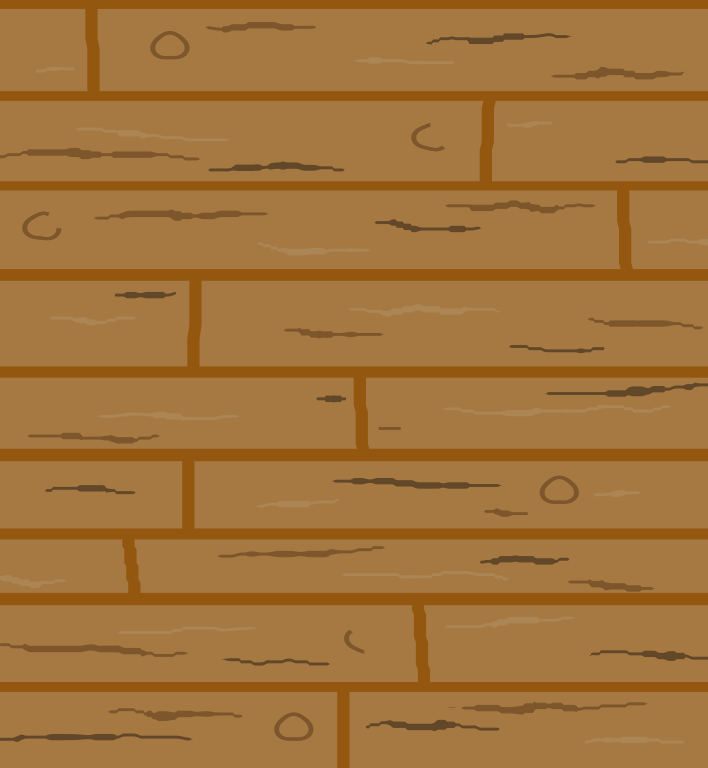
A Shadertoy shader for this texture:

```glsl
// Flat cartoon wood planks: nine uneven rows, each split by one leaning joint.
// Seams and joints are distance bands; tapered, stepped grain streaks are
// scattered by a sine hash, and some rows carry an open or closed ring knot.

const int ROWS = 9;
const int STREAKS = 6;               // per row, cycling dark, mid, light
const vec3 WOOD  = vec3(0.65, 0.47, 0.26);
const vec3 SEAM  = vec3(0.58, 0.34, 0.06);
const vec3 DARK  = vec3(0.39, 0.28, 0.16);
const vec3 MID   = vec3(0.49, 0.34, 0.17);
const vec3 LIGHT = vec3(0.67, 0.52, 0.33);
const float SEAM_HALF_MIN = 0.0062;
const float SEAM_HALF_MAX = 0.0085;
const float JOINT_HALF = 0.0083;
const float STAIR = 0.0028;          // height of one grain step
const float GRAIN_HALF = 0.0064;     // half thickness of a streak
const float KNOT_RADIUS = 0.021;
const float KNOT_HALF = 0.0034;
const float KNOT_GAP_ANGLE = 0.5;

// Row boundaries, bottom to top, then joint place, joint lean, knot place
// (-9 for none) and half the angle left open in the ring, for each row.
const float ROW_Y[10] = float[](-0.010, 0.1055, 0.220, 0.3047, 0.4076,
                                0.5156, 0.642, 0.758, 0.875, 0.995);
const float JOINT_X[9] = float[](0.485, 0.596, 0.187, 0.266, 0.511, 0.276, 0.883, 0.689, 0.132);
const float LEAN[9] = float[](0.0, -0.009, -0.011, 0.0, -0.006, 0.004, -0.006, 0.006, -0.005);
const float KNOT_X[9] = float[](0.415, 0.515, -9.0, 0.79, -9.0, -9.0, 0.06, 0.61, 0.24);
const float KNOT_GAP[9] = float[](0.0, 2.1, 0.0, 0.0, 0.0, 0.0, 0.6, 1.2, 0.0);

float hash(vec2 p) {
    return fract(sin(dot(p, vec2(127.1, 311.7))) * 43758.5453);
}

float noise(float x, float seed) {
    float i = floor(x), f = fract(x);
    return mix(hash(vec2(i, seed)), hash(vec2(i + 1.0, seed)), f * f * (3.0 - 2.0 * f));
}

// Rounds a value to steps with short ramps between them.
float stair(float v) {
    v /= STAIR;
    return STAIR * (floor(v) + smoothstep(0.75, 1.0, fract(v)));
}

// Coverage of a band around distance zero; vanishes at zero width.
float band(float d, float halfWidth, float pixel) {
    return clamp((halfWidth - abs(d)) / pixel + 0.25 * step(pixel, halfWidth), 0.0, 1.0);
}

// One tapered streak that stops short of the joint and the knot.
float streak(vec2 p, vec2 id, vec2 center, float halfLen, float thick, int row, float pixel) {
    halfLen = min(halfLen, abs(center.x - JOINT_X[row]) - 0.02);
    halfLen = min(halfLen, abs(center.x - KNOT_X[row]) - 0.04);
    float t = (p.x - center.x) / max(halfLen, 0.001);
    if (halfLen < 0.015 || abs(t) > 1.0) return 0.0;
    float seed = id.x * 17.0 + id.y * 3.7;
    float tilt = (hash(id + 5.3) - 0.5) * 0.12 * halfLen;
    float bend = (noise(p.x * 22.0, seed) - 0.5) * 0.009;
    float ragged = 0.45 + 0.75 * noise(p.x * 40.0, seed + 9.0);
    float halfWidth = stair(thick * (1.0 - t * t) * ragged + 0.4 * STAIR);
    return band(p.y - center.y - stair(tilt * t + bend), halfWidth * 0.8, pixel);
}

// Elliptical ring with an optional opening.
float knot(vec2 q, float gap, float pixel) {
    float wobble = 0.0015 * sin(3.0 * atan(q.y, q.x) + gap);
    float ring = length(q * vec2(0.95, 1.3)) - KNOT_RADIUS + wobble;
    float c = cos(KNOT_GAP_ANGLE), s = sin(KNOT_GAP_ANGLE);
    float away = abs(atan(q.y * c - q.x * s, q.x * c + q.y * s));
    float open = gap > 0.0 ? smoothstep(gap - 0.06, gap + 0.06, away) : 1.0;
    return band(ring, KNOT_HALF, pixel) * open;
}

void mainImage(out vec4 fragColor, in vec2 fragCoord) {
    vec2 p = fragCoord / iResolution.xy;
    float aspect = iResolution.x / iResolution.y;
    float pixel = 1.0 / iResolution.y;

    // Find the row and gather the horizontal seams
    int row = 0;
    float seam = 0.0;
    for (int i = 0; i <= ROWS; i++) {
        if (i < ROWS && p.y > ROW_Y[i]) row = i;
        float halfWidth = mix(SEAM_HALF_MIN, SEAM_HALF_MAX, hash(vec2(float(i), 2.0)));
        seam = max(seam, band(p.y - ROW_Y[i], halfWidth, pixel));
    }
    float r = float(row);
    float height = ROW_Y[row + 1] - ROW_Y[row];
    float middle = ROW_Y[row] + 0.5 * height;

    // Grain: spread along the row, in separate lanes
    vec3 color = WOOD;
    for (int i = 0; i < STREAKS; i++) {
        float k = float(i);
        vec2 id = vec2(r, k);
        int kind = (i + row) % 3;
        float lane = fract(k * 0.382 + hash(vec2(r, 8.1))) - 0.5;
        vec2 center = vec2((k + 0.15 + 0.7 * hash(id + 1.7)) / float(STREAKS),
                           middle + lane * 0.62 * height);
        float halfLen = mix(0.07, 0.19, pow(hash(id + 3.1), 1.5));
        float thick = kind == 2 ? GRAIN_HALF * 0.8 : GRAIN_HALF;
        vec3 tone = kind == 0 ? DARK : kind == 1 ? MID : LIGHT;
        color = mix(color, tone, streak(p, id, center, halfLen, thick, row, pixel));
    }

    // Knot, then joint and seams on top
    vec2 q = vec2((p.x - KNOT_X[row]) * aspect, p.y - middle - 0.005);
    color = mix(color, MID, knot(q, KNOT_GAP[row], pixel));
    float lean = stair(LEAN[row] * (p.y - middle) / height);
    float joint = band((p.x - JOINT_X[row] - lean) * aspect, JOINT_HALF, pixel);
    color = mix(color, SEAM, max(seam, joint));
    fragColor = vec4(color, 1.0);
}
```
